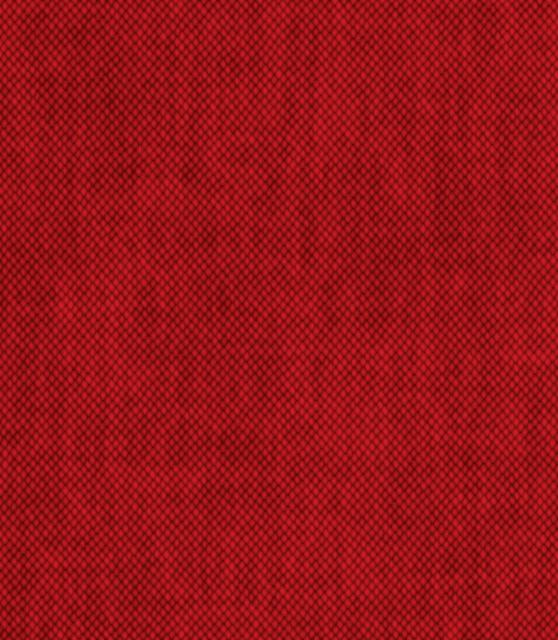
Give the GLSL for this texture, as a Shadertoy shader.

```glsl
// Red basket-weave cloth: plump oval stitches on two interleaved grids.
// Each stitch fades from a bright crown to a dark gap; stretched noise adds
// uneven yarn, hashes vary the stitches, and stray threads cross the gaps.

#define REPEATS vec2(60.0, 60.0)      // stitches across and down, per grid
#define STITCH_RADIUS vec2(0.36, 0.42) // oval half size, in repeats
#define GAP_COLOR vec3(0.43, 0.043, 0.045)
#define CROWN_COLOR vec3(0.78, 0.110, 0.140)
#define WOBBLE 0.07                   // wander of the rows and columns
#define STITCH_VARIATION 0.20         // brightness change between stitches
#define SLUB 0.24                     // long uneven streaks in the yarn
#define FIBRE 0.09                    // fine strands within a stitch
#define STRAY_SHARE 0.10              // share of cells with a loose thread

float hash(vec2 p) {
    vec3 q = fract(p.xyx * vec3(0.1031, 0.1030, 0.0973));
    q += dot(q, q.yzx + 33.33);
    return fract((q.x + q.y) * q.z);
}

float noise(vec2 p) {
    vec2 i = floor(p), f = fract(p);
    f = f * f * (3.0 - 2.0 * f);
    float low = mix(hash(i), hash(i + vec2(1, 0)), f.x);
    float high = mix(hash(i + vec2(0, 1)), hash(i + vec2(1, 1)), f.x);
    return mix(low, high, f.y);
}

// Layered sines bend the threads gently.
vec2 wander(vec2 p) {
    return sin(p.yx * vec2(0.71, 0.53) + p * 0.13)
         + 0.6 * sin(p.yx * vec2(1.57, 1.91) + p * 0.37 + 2.0);
}

// Distance to the nearest stitch crown (x) and that stitch's random value (y).
vec2 nearestStitch(vec2 p) {
    vec2 nearest = vec2(9.0, 0.0);
    for (int grid = 0; grid < 2; grid++) {
        vec2 q = p + 0.5 * float(grid);
        vec2 id = floor(q);
        float seed = hash(id + 91.0 * float(grid));
        vec2 local = fract(q) - 0.5;
        local.x += (seed - 0.5) * 0.25 * local.y; // slight lean
        vec2 size = STITCH_RADIUS * (0.93 + 0.14 * hash(id + 37.0));
        float d = length(local / size);
        if (d < nearest.x) nearest = vec2(d, seed);
    }
    return nearest;
}

// Thin horizontal thread, present in a few short runs of cells.
float strayThread(vec2 p) {
    vec2 cell = vec2(floor(p.x * 0.6), floor(p.y * 2.0));
    float present = step(1.0 - STRAY_SHARE, hash(cell + 17.0));
    float across = abs(fract(p.y * 2.0) - 0.5);
    float along = abs(fract(p.x * 0.6) - 0.5);
    return present * (1.0 - smoothstep(0.04, 0.26, across))
                   * (1.0 - smoothstep(0.32, 0.50, along));
}

void mainImage(out vec4 fragColor, in vec2 fragCoord) {
    vec2 uv = fragCoord / iResolution.xy;
    vec2 p = uv * REPEATS;
    p += WOBBLE * wander(p);

    // Rounded shading of the stitches
    vec2 stitch = nearestStitch(p);
    float tone = 1.0 - pow(min(stitch.x / 1.1, 1.2), 1.5);
    tone += STITCH_VARIATION * (stitch.y - 0.5);

    // Uneven yarn along columns and rows, and fine upright fibres
    float warp = noise(p * vec2(1.6, 0.16)) - 0.5;
    float weft = noise(p * vec2(0.12, 1.4) + 50.0) - 0.5;
    float fibre = noise(p * vec2(7.0, 1.8) + 20.0) - 0.5;
    tone += SLUB * (warp + 0.6 * weft) + FIBRE * 2.0 * fibre;

    // Loose threads and broad soft shading
    tone = mix(tone, 0.58, 0.6 * strayThread(p));
    tone += 0.12 * (noise(uv * 5.0 + 8.0) - 0.5);
    tone += 0.05 * (uv.x - uv.y);

    fragColor = vec4(mix(GAP_COLOR, CROWN_COLOR, clamp(tone, -0.15, 1.05)), 1.0);
}
```
